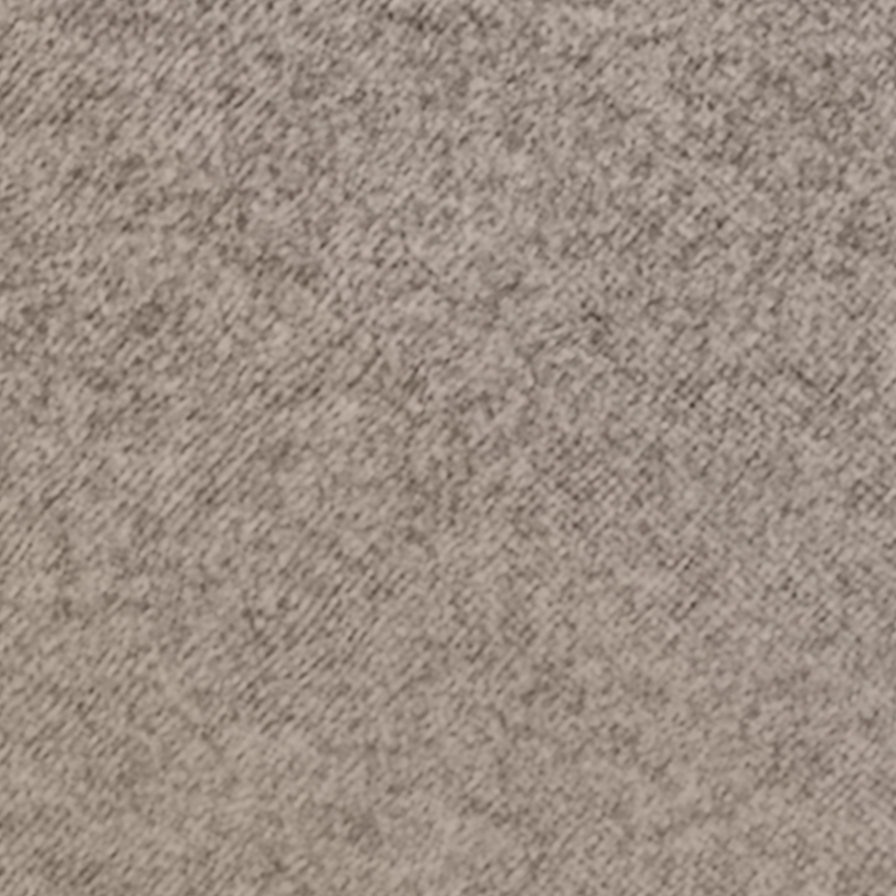
Write a Shadertoy shader that draws this texture.

```glsl
const vec3 MEAN_COLOR = vec3(0.610, 0.558, 0.515);
const vec3 TONE_STEP = vec3(0.064, 0.064, 0.064);   // colour change per unit of tone
const vec3 WARM_SHIFT = vec3(0.003, 0.000, -0.012); // tint toward the lower left
const float STREAK_ANGLE = 0.84;                    // radians, rising to the right
const vec2 STREAK_FREQ = vec2(95.0, 175.0);         // along, across
const float GRAIN_FREQ = 170.0;
const vec2 CLUMP_FREQ = vec2(26.0, 44.0);
const float WEAVE_FREQ = 84.0;
const float STREAK_GAIN = 1.5;
const float GRAIN_GAIN = 1.15;
const float CLUMP_GAIN = 0.55;
const float WEAVE_GAIN = 0.75;
const float SKEW = 0.10;                            // deepens the dark grains
const float TAU = 6.28318;

float hash(vec2 p) {
    vec3 q = fract(p.xyx * vec3(0.1031, 0.1030, 0.0973));
    q += dot(q, q.yzx + 33.33);
    return fract((q.x + q.y) * q.z);
}

// Smooth value noise in -1..1
float noise(vec2 p) {
    vec2 cell = floor(p), f = fract(p);
    vec2 w = f * f * (3.0 - 2.0 * f);
    float low = mix(hash(cell), hash(cell + vec2(1, 0)), w.x);
    float high = mix(hash(cell + vec2(0, 1)), hash(cell + vec2(1, 1)), w.x);
    return 2.0 * mix(low, high, w.y) - 1.0;
}

mat2 rotation(float a) {
    float c = cos(a), s = sin(a);
    return mat2(c, -s, s, c);
}

// Crossed diagonal threads: ribs at the left, dots toward the right
float weave(vec2 p, float x) {
    vec2 wave = sin(TAU * WEAVE_FREQ * p);
    float ribs = wave.y;
    float dots = 0.6 * (wave.x + wave.y);
    return mix(ribs, dots, smoothstep(0.2, 0.7, x));
}

void mainImage(out vec4 fragColor, in vec2 fragCoord) {
    vec2 uv = fragCoord / iResolution.xy;

    // Bend the cloth slightly so the threads do not run in perfect lines
    vec2 bend = vec2(noise(uv * 14.0 + 7.0), noise(uv * 14.0 + 61.0)) * 0.005;
    vec2 thread = rotation(STREAK_ANGLE) * (uv + bend);

    // Yarn streaks, fine grain and darker clumps
    float streak = noise(thread * STREAK_FREQ + 300.0);
    float grain = noise(rotation(0.3) * uv * GRAIN_FREQ + 500.0);
    float clump = noise(uv * CLUMP_FREQ + 90.0);
    float patchy = 0.65 + 0.5 * noise(uv * 9.0 + 33.0);

    float tone = STREAK_GAIN * streak + GRAIN_GAIN * grain + CLUMP_GAIN * clump
               + WEAVE_GAIN * patchy * weave(thread, uv.x);
    tone -= SKEW * (tone * tone - 1.0);

    // Softer contrast toward the bottom, broad changes of light
    tone *= mix(0.82, 1.10, smoothstep(0.05, 0.75, uv.y));
    tone += 0.15 * noise(uv * 4.0 + 20.0);

    float warmth = 1.0 - uv.x - uv.y;
    vec3 color = MEAN_COLOR + TONE_STEP * tone + WARM_SHIFT * warmth;
    fragColor = vec4(clamp(color, 0.0, 1.0), 1.0);
}
```
